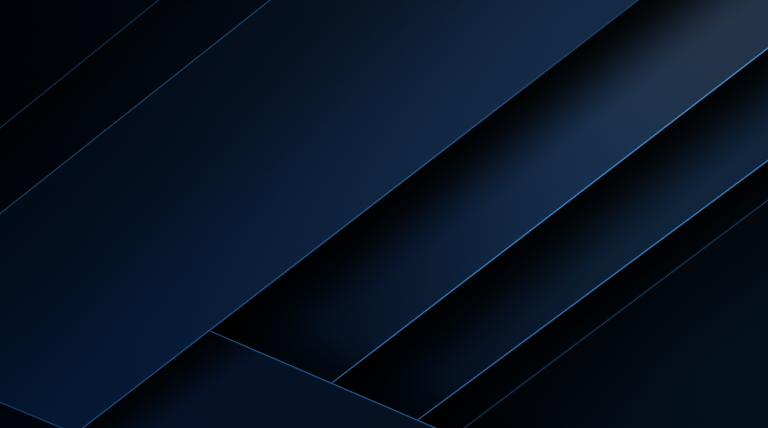
Write a Shadertoy shader that draws this background.

```glsl
// Overlapping dark navy panels, cut by slanted edges with thin lit rims.
// Panels are stacked from upper left to lower right; each one is a gradient
// along x, darkened by the soft shadow of the panel above it.

const int EDGES = 6;

// Edges as (height at x = 0, slope), in units of the canvas height.
const vec2 EDGE[EDGES] = vec2[](
    vec2(0.698, 0.807), vec2(0.498, 0.791), vec2(-0.152, 0.771),
    vec2(-0.493, 0.768), vec2(-0.707, 0.741), vec2(-0.816, 0.750));
const vec2 WEDGE_EDGE  = vec2(0.440, -0.430);
const vec2 CORNER_EDGE = vec2(0.058, -0.417);

// Panel colours at their left and right ends.
const vec3 LEFT[EDGES + 1] = vec3[](
    vec3(0.003, 0.013, 0.032), vec3(0.004, 0.018, 0.040),
    vec3(0.018, 0.090, 0.195), vec3(0.008, 0.045, 0.105),
    vec3(0.008, 0.045, 0.105), vec3(0.004, 0.018, 0.045),
    vec3(0.008, 0.032, 0.068));
const vec3 RIGHT[EDGES + 1] = vec3[](
    vec3(0.006, 0.022, 0.050), vec3(0.012, 0.038, 0.075),
    vec3(0.078, 0.165, 0.275), vec3(0.085, 0.185, 0.310),
    vec3(0.065, 0.145, 0.235), vec3(0.009, 0.030, 0.055),
    vec3(0.017, 0.062, 0.112));

// Per panel: x where the gradient starts and ends, shadow floor, shadow width.
const vec4 SHADE[EDGES + 1] = vec4[](
    vec4(0.0, 0.4, 1.0, 0.1), vec4(0.0, 0.6, 0.55, 0.12),
    vec4(0.0, 1.4, 0.50, 0.50), vec4(0.55, 1.5, 0.08, 0.18),
    vec4(0.8, 1.7, 0.10, 0.18), vec4(1.0, 1.8, 0.25, 0.09),
    vec4(1.1, 1.7, 0.50, 0.24));

const float RIM_STRENGTH[EDGES] = float[](0.38, 0.55, 0.50, 0.85, 0.85, 0.45);
const vec3  RIM_COLOR   = vec3(0.17, 0.38, 0.56);
const float RIM_WIDTH   = 0.0022;
const vec3  WEDGE_LEFT  = vec3(0.018, 0.070, 0.155);
const vec3  WEDGE_RIGHT = vec3(0.026, 0.068, 0.135);
const vec3  CORNER_COLOR = vec3(0.004, 0.016, 0.040);
const vec3  HAZE_COLOR  = vec3(0.055, 0.020, -0.025);
const vec2  HAZE_CENTER = vec2(1.70, 0.95);
const float HAZE_RADIUS = 0.35;

// Signed distance to an edge, positive below it.
float below(vec2 p, vec2 edge) {
    return (edge.x + edge.y * p.x - p.y) / sqrt(1.0 + edge.y * edge.y);
}

// Smooth coverage of the region where d is positive.
float cover(float d, float pixel) {
    return smoothstep(-0.7 * pixel, 0.7 * pixel, d);
}

// Thin bright line centred on d = 0.
float rim(float d, float pixel) {
    float width = max(RIM_WIDTH, pixel);
    return exp(-d * d / (width * width * 0.6));
}

float hash(vec2 p) {
    vec3 q = fract(vec3(p.xyx) * 0.1031);
    q += dot(q, q.yzx + 33.33);
    return fract((q.x + q.y) * q.z);
}

// Colour of panel i at distance d below the edge that shades it.
vec3 panel(int i, vec2 p, float d) {
    vec4 s = SHADE[i];
    vec3 color = mix(LEFT[i], RIGHT[i], smoothstep(s.x, s.y, p.x));
    if (i == 3) {
        vec2 h = (p - HAZE_CENTER) / HAZE_RADIUS;
        color += HAZE_COLOR * exp(-dot(h, h));
    }
    return color * mix(s.z, 1.0, smoothstep(0.0, s.w, d));
}

void mainImage(out vec4 fragColor, in vec2 fragCoord) {
    vec2 p = fragCoord / iResolution.y;
    float pixel = 1.0 / iResolution.y;
    float wedgeDist = below(p, WEDGE_EDGE);

    // Slanted panels, each with a rim on the edge above it.
    vec3 color = panel(0, p, 1.0);
    for (int i = 0; i < EDGES; i++) {
        float d = below(p, EDGE[i]);
        vec3 next = panel(i + 1, p, d);
        if (i >= 2) next *= mix(0.45, 1.0, smoothstep(0.0, 0.14, -wedgeDist));
        color = mix(color, next, cover(d, pixel));
        float fade = i == 2 ? 1.0 - 0.7 * smoothstep(0.9, 1.5, p.x) : 1.0;
        color += RIM_COLOR * RIM_STRENGTH[i] * fade * rim(d + RIM_WIDTH, pixel);
    }

    // Wedge at the bottom, tucked under the large panel.
    float d = below(p, EDGE[2]);
    vec3 wedge = mix(WEDGE_LEFT, WEDGE_RIGHT, smoothstep(0.3, 1.0, p.x));
    wedge *= mix(0.15, 1.0, smoothstep(0.0, 0.13, d));
    wedge += RIM_COLOR * 0.65 * rim(wedgeDist - RIM_WIDTH, pixel);
    color = mix(color, wedge, cover(wedgeDist, pixel) * cover(d, pixel));

    // Small dark corner at the lower left.
    float corner = below(p, CORNER_EDGE);
    color = mix(color, CORNER_COLOR, cover(corner, pixel));
    color += RIM_COLOR * 0.35 * rim(corner + RIM_WIDTH, pixel) * cover(-d, pixel);

    // Fine dither against banding.
    color += (hash(fragCoord) - 0.5) / 255.0;
    fragColor = vec4(clamp(color, 0.0, 1.0), 1.0);
}
```
